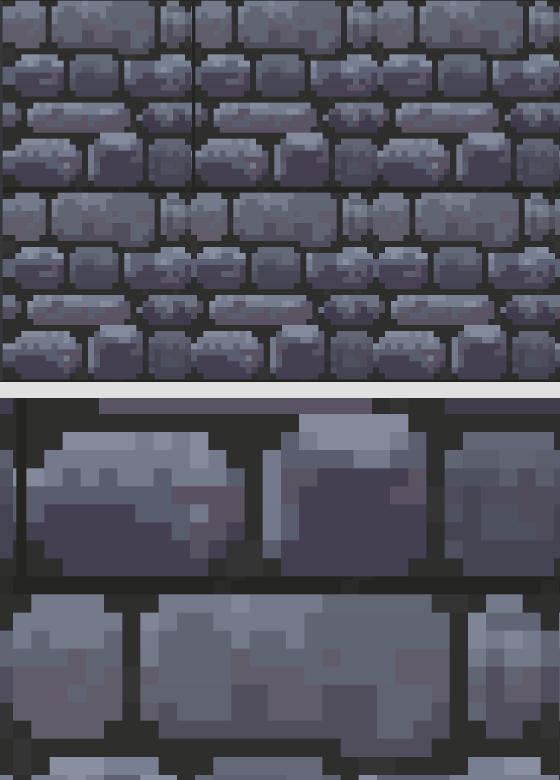
Top: the whole. Bottom: its middle third, enlarged.
A Shadertoy shader for this texture:

```glsl
// Blocky stone wall: a 30 x 32 cell tile holds four courses of three stones each.
// Joints and course heights set the layout; quantised noise picks stone shades.
// The tile repeats three times across and twice down, with a split in the top half.

const vec2 SHEET = vec2(768.0, 524.0);   // layout units across the canvas
const vec2 PERIOD = vec2(249.5, 264.0);  // size of one tile
const vec2 CELLS = vec2(30.0, 32.0);     // cells in one tile

const vec3 MORTAR = vec3(0.18, 0.18, 0.177);
const vec3 CREVICE = vec3(0.14, 0.14, 0.13);
const vec3 SHADOW = vec3(0.27, 0.25, 0.32);
const vec3 BODY = vec3(0.35, 0.37, 0.435);
const vec3 LIGHT = vec3(0.45, 0.48, 0.55);
const vec3 GLINT = vec3(0.53, 0.56, 0.63);
const vec3 ROSE = vec3(0.355, 0.325, 0.385);

float hash(vec2 p) {
    return fract(sin(dot(p, vec2(127.1, 311.7))) * 43758.545);
}

float noise(vec2 p) {
    vec2 i = floor(p), f = fract(p);
    f = f * f * (3.0 - 2.0 * f);
    float low = mix(hash(i), hash(i + vec2(1.0, 0.0)), f.x);
    float high = mix(hash(i + vec2(0.0, 1.0)), hash(i + 1.0), f.x);
    return mix(low, high, f.y);
}

// Top, bottom, first joint and second joint of a course, in cells.
vec4 course(int row) {
    if (row == 0) return vec4(0.0, 8.0, 6.0, 24.0);
    if (row == 1) return vec4(9.0, 16.0, 9.0, 18.0);
    if (row == 2) return vec4(17.0, 22.0, 2.0, 20.0);
    return vec4(23.0, 31.0, 12.0, 22.0);
}

// Stepped shading: pale upper left, dark foot, rose patches between.
vec3 stoneColor(vec2 cell, vec2 lo, vec2 hi, int row, int col) {
    vec2 local = (cell + 0.5 - lo) / (hi - lo);
    float grain = noise(cell * vec2(0.38, 0.6) + float(row * 3 + col) * 7.3);
    float level = 1.0 - local.y + 0.5 * (grain - 0.5) + 0.12 * (hash(cell) - 0.5);
    level += cell.x == lo.x ? 0.22 : 0.0;
    level -= cell.x == hi.x - 1.0 ? 0.15 : 0.0;
    bool slab = row == 0 && col == 1;

    vec3 foot = row == 2 && col == 1 || row == 0 && col == 0 ? ROSE : SHADOW;
    vec3 color = level < (slab ? 0.32 : 0.44) ? foot : BODY;
    float patches = noise(cell * vec2(0.42, 0.8) + 41.0);
    if (level > 0.34 && level < 0.66 && patches > 0.6) color = ROSE;
    if (level > (slab ? 0.92 : 0.69)) color = LIGHT;
    if (level > (slab ? 1.15 : 0.87)) color = mix(LIGHT, GLINT, 0.75);

    // Weathered differences between stones.
    bool dim = row == 1 && col == 1 || row == 3 && col == 2;
    if (dim) color = mix(color, vec3(0.27, 0.28, 0.33), 0.55);
    if (row == 2 && col != 1) color *= 0.93;
    if (row == 0) color = mix(color, vec3(0.37, 0.39, 0.42), 0.3);
    return color * mix(1.06, 0.98, cell.y / CELLS.y);
}

vec3 tileColor(vec2 cell) {
    vec3 color = cell.y > 30.5 ? CREVICE : MORTAR;
    color += 0.025 * step(0.75, noise(cell * 0.45 + 19.0));
    for (int row = 0; row < 4; row++) {
        vec4 c = course(row);
        for (int col = 0; col < 3; col++) {
            vec2 lo = vec2(col == 0 ? 0.0 : (col == 1 ? c.z : c.w) + 1.0, c.x);
            vec2 hi = vec2(col == 0 ? c.z : (col == 1 ? c.w : CELLS.x), c.y);

            // One stone wraps the tile edge, and two stand beyond their course.
            if (row == 2 && col == 0) lo.x -= 9.0;
            if (row == 2 && col == 2) hi.x += 2.0;
            if (row == 0 && col == 1) hi.y += 1.0;
            if (row == 3 && col == 1) lo.y -= 1.0;

            vec2 margin = min(cell - lo, hi - 1.0 - cell);
            if (min(margin.x, margin.y) < 0.0) continue;
            vec2 corner = step((lo + hi) * 0.5, cell);
            float chip = step(0.72, hash(corner + vec2(row, col) * 3.7));
            bool notch = row == 0 && col == 1 && cell.y == 8.0 && cell.x < 18.0;
            notch = notch || row == 1 && col == 2 && cell.y == 9.0 && cell.x < 25.0;
            if (margin.x + margin.y < 1.0 + chip || notch) continue;
            color = stoneColor(cell, lo, hi, row, col);
        }
    }
    return color;
}

vec3 wallColor(vec2 p) {
    // The split moves the upper right part and leaves a dark slit.
    bool upper = p.y < 258.0;
    if (upper && p.x > 263.5 && p.x < 268.0) return CREVICE;
    if (p.y < 1.0 || p.y > 522.0) return CREVICE;
    if (p.x < 3.5) return mix(CREVICE, BODY, 0.35);
    if (upper && p.x >= 268.0) p.x -= 6.0;

    vec2 tile = (vec2(max(p.x, 12.6), p.y) - vec2(12.5, 0.5)) / PERIOD;
    return tileColor(floor(fract(tile) * CELLS));
}

void mainImage(out vec4 fragColor, in vec2 fragCoord) {
    // Average a 3 x 3 grid of samples to smooth the cell edges.
    vec3 sum = vec3(0.0);
    for (int i = 0; i < 9; i++) {
        vec2 offset = (vec2(i % 3, i / 3) - 1.0) / 3.0;
        vec2 uv = (fragCoord + offset) / iResolution.xy;
        sum += wallColor(vec2(uv.x, 1.0 - uv.y) * SHEET);
    }
    fragColor = vec4(sum / 9.0, 1.0);
}
```
